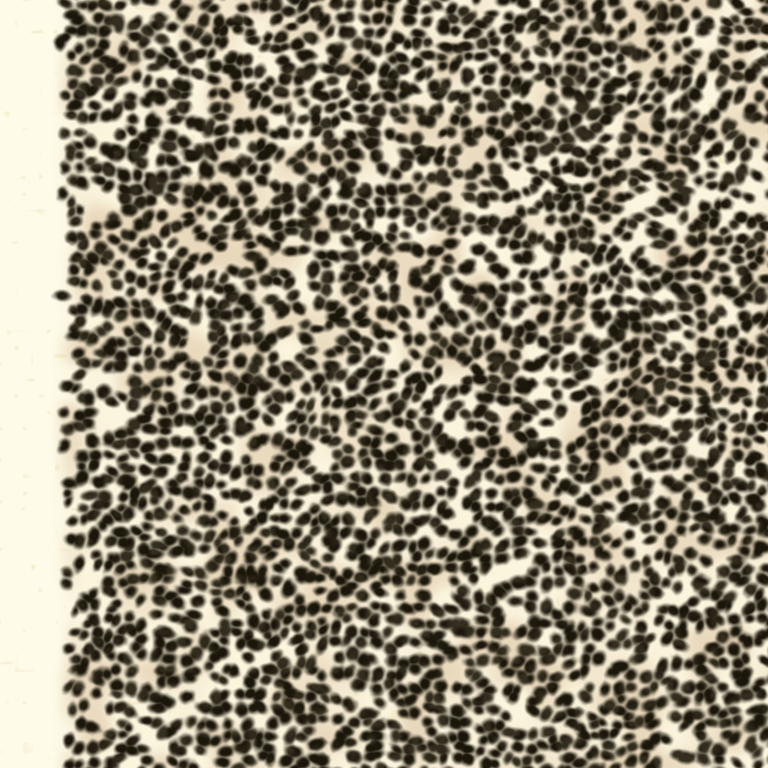
This texture is drawn by a three.js fragment shader. Its source:

```glsl
varying vec2 vUv;

const vec3 INK_DEEP = vec3(0.105, 0.085, 0.040);
const vec3 INK_WORN = vec3(0.200, 0.180, 0.120);
const vec3 PAPER_LIGHT = vec3(0.985, 0.960, 0.870);
const vec3 PAPER_TAN = vec3(0.910, 0.845, 0.735);
const vec3 MARGIN = vec3(0.995, 0.985, 0.910);
const vec3 FOXING = vec3(0.900, 0.840, 0.640);

const float GRAINS = 60.0;        // grain cells across the canvas
const float GRAIN_SHARE = 0.86;   // part of the cells that hold a grain
const float RADIUS_MIN = 0.37;    // radii, in cells
const float RADIUS_MAX = 0.56;
const float JITTER = 0.80;
const float STRETCH = 1.28;       // longest grain axis against its radius
const float TILT = 0.35;          // mean grain direction, in radians
const float TILT_SPREAD = 2.2;
const float MERGE = 0.07;         // how softly touching grains join
const float SOFTNESS = 0.26;      // half width of a grain edge, in cells
const float EDGE_X = 0.086;       // left border of the grain field
const float EDGE_ROUGHNESS = 0.016;
const float WARP = 0.012;

float hash(vec2 p) {
  vec3 q = fract(vec3(p.xyx) * 0.1031);
  q += dot(q, q.yzx + 33.33);
  return fract((q.x + q.y) * q.z);
}

vec2 hash2(vec2 p) {
  return vec2(hash(p + 17.3), hash(p + 71.9));
}

float noise(vec2 p) {
  vec2 i = floor(p);
  vec2 f = fract(p);
  f = f * f * (3.0 - 2.0 * f);
  float low = mix(hash(i), hash(i + vec2(1.0, 0.0)), f.x);
  float high = mix(hash(i + vec2(0.0, 1.0)), hash(i + vec2(1.0, 1.0)), f.x);
  return mix(low, high, f.y);
}

// Distance to a tilted oval, in cells
float ovalDistance(vec2 p, float angle, float stretch, float radius) {
  float c = cos(angle);
  float s = sin(angle);
  p = vec2(c * p.x + s * p.y, c * p.y - s * p.x);
  return length(p * vec2(1.0 / stretch, stretch)) - radius;
}

// Soft union of the scattered grains around a point
float grainDistance(vec2 uv) {
  vec2 p = uv * GRAINS;
  vec2 home = floor(p);
  float joined = 0.0;
  for (int y = -1; y <= 1; y++) {
    for (int x = -1; x <= 1; x++) {
      vec2 cell = home + vec2(float(x), float(y));
      vec2 seed = cell + 200.0;
      vec2 center = cell + 0.5 + JITTER * (hash2(seed) - 0.5);
      float border = EDGE_X + EDGE_ROUGHNESS * (hash(seed + 5.7) - 0.5);
      float present = step(hash(seed + 31.1), GRAIN_SHARE) * step(border, center.x / GRAINS);
      float angle = TILT + TILT_SPREAD * (hash(seed + 43.7) - 0.5);
      float stretch = mix(1.0, STRETCH, hash(seed + 57.1));
      float nearBorder = 1.0 - smoothstep(EDGE_X, EDGE_X + 0.03, center.x / GRAINS);
      float radius = mix(RADIUS_MIN, RADIUS_MAX, hash(seed + 91.3)) * (1.0 - 0.15 * nearBorder);
      float d = ovalDistance(p - center, angle, stretch, radius);
      joined += present * exp(-d / MERGE);
    }
  }
  return -MERGE * log(joined + 1e-9);
}

void main() {
  // Bend the cell grid so that no rows show
  vec2 bend = vec2(noise(vUv * 11.0 + 3.0), noise(vUv * 11.0 + 47.0)) - 0.5;
  vec2 uv = vUv + WARP * bend;

  // Paper, paler in the margin, with faint specks
  float stain = noise(vUv * 24.0 + 9.0);
  vec3 paper = mix(PAPER_LIGHT, PAPER_TAN, smoothstep(0.25, 0.95, stain));
  paper = mix(MARGIN, paper, smoothstep(EDGE_X - 0.02, EDGE_X + 0.02, uv.x));
  float specks = smoothstep(0.86, 1.0, noise(vUv * 95.0 + 13.0));
  paper = mix(paper, FOXING, 0.35 * specks);

  // Grains with slightly ragged, soft edges
  float ragged = 0.14 * (noise(vUv * 150.0 + 21.0) - 0.5);
  float d = grainDistance(uv) + ragged;
  float cover = 1.0 - smoothstep(-SOFTNESS, SOFTNESS, d);
  vec3 ink = mix(INK_DEEP, INK_WORN, smoothstep(0.3, 0.9, noise(vUv * 85.0 + 61.0)));

  gl_FragColor = vec4(mix(paper, ink, cover), 1.0);
}
```
